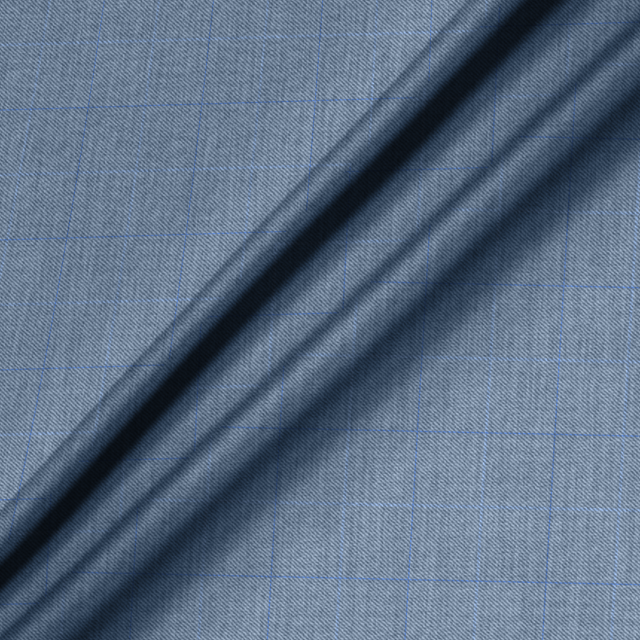
A WebGL 2 fragment shader for this texture:

```glsl
#version 300 es
precision highp float;

uniform vec2 u_resolution;
out vec4 fragColor;

float hash(vec2 p) {
    return fract(sin(dot(p, vec2(127.1, 311.7))) * 43758.5453);
}

float noise(vec2 p) {
    vec2 i = floor(p), f = fract(p);
    f = f * f * (3.0 - 2.0 * f);
    return mix(mix(hash(i), hash(i + vec2(1, 0)), f.x),
               mix(hash(i + vec2(0, 1)), hash(i + vec2(1, 1)), f.x), f.y);
}

// Position across the folds: 0 at the upper ridge, 1 at the crease
float foldCoord(vec2 p) {
    float ridge = 0.801 - 1.09 * p.x;
    float crease = 1.003 - 0.97 * p.x;
    float u = (p.y - ridge) / (crease - ridge);
    // The hollow sits lower towards the left
    float sag = 0.1 * (1.0 - smoothstep(0.0, 0.4, p.x));
    u -= sag * sin(3.1416 * clamp(u, 0.0, 1.0));
    return p.y < crease ? u : 1.0 + (p.y - crease) / 0.26;
}

// Brightness across the folds, as (position, tone) knots
float foldTone(float u) {
    const vec2 knots[18] = vec2[18](
        vec2(-0.80, 0.50), vec2(-0.14, 0.545), vec2(-0.04, 0.52), vec2(0.00, 0.37),
        vec2(0.10, 0.49), vec2(0.23, 0.29), vec2(0.35, 0.08), vec2(0.46, 0.08),
        vec2(0.60, 0.29), vec2(0.77, 0.50), vec2(0.90, 0.46), vec2(1.00, 0.28),
        vec2(1.13, 0.50), vec2(1.28, 0.36), vec2(1.44, 0.18), vec2(1.63, 0.28),
        vec2(1.92, 0.49), vec2(2.35, 0.555));
    float tone = knots[0].y;
    for (int i = 1; i < 18; i++) {
        tone += (knots[i].y - knots[i - 1].y) * smoothstep(knots[i - 1].x, knots[i].x, u);
    }
    return tone;
}

// Check pattern phase: whole numbers are dark threads, halves are pale ones
vec2 checkPhase(vec2 p, float u) {
    if (u < 0.2) {
        return vec2((p.x + (0.18 - 0.215 * p.x) * p.y - 0.163) / 0.1706,
                    (p.y + 0.03 * p.x - 0.172) / 0.203);
    }
    if (u < 1.0) {
        return vec2((p.x - 0.54 + 0.05 * (p.y - 0.404)) / 0.221,
                    (p.y - 0.492 + 0.03 * (p.x - 0.417)) / 0.22);
    }
    return vec2((p.x + 0.06 * (p.y - 0.911) - 0.853) / 0.215,
                (p.y - 0.022 * (p.x - 0.521) - 0.671) / 0.232);
}

// Coverage of the threads nearest to each whole phase
vec2 threads(vec2 phase, float width) {
    vec2 d = abs(fract(phase + 0.5) - 0.5) * 0.21;
    float soft = 0.7 / u_resolution.y;
    return 1.0 - smoothstep(vec2(width - soft), vec2(width + soft), d);
}

void main() {
    vec2 p = gl_FragCoord.xy / u_resolution;
    p.y = 1.0 - p.y;
    float u = foldCoord(p + 0.004 * (noise(p * 5.0) - 0.5));
    vec2 phase = checkPhase(p, u);

    // Fold shading, deeper at the lower left and the upper right
    float tone = foldTone(u);
    float inFold = smoothstep(0.0, 0.2, u) * (1.0 - smoothstep(1.4, 2.0, u));
    tone *= 1.0 - 0.18 * inFold * smoothstep(0.65, 1.0, p.x);
    tone *= 1.0 - 0.22 * inFold * (1.0 - smoothstep(0.05, 0.4, p.x));
    tone += 0.025 * (noise(p * 4.0 + 3.0) - 0.5);

    // Twill ribs, yarn streaks along the threads, and grain
    vec2 yarn = phase * 0.21;
    float wobble = noise(p * 60.0) + 1.2 * noise(p * 190.0);
    float twill = sin(6.2832 * dot(p, vec2(140.0, -150.0)) + wobble);
    float streaks = noise(yarn * vec2(350.0, 16.0)) - 0.5;
    streaks += 0.55 * (noise(yarn * vec2(16.0, 350.0)) - 0.5);
    float grain = noise(p * 430.0) - 0.5;
    tone *= 1.0 + 0.17 * twill + 0.13 * streaks + 0.26 * grain;

    // Slate blue cloth
    vec3 color = tone + vec3(-0.07, 0.0, 0.083) * smoothstep(-0.05, 0.25, tone);

    // Dark and pale check threads
    vec2 dark = threads(phase, 0.0011);
    vec2 pale = threads(phase + 0.5, 0.0022);
    float broken = 0.7 + 0.3 * twill;
    color = mix(color, tone * vec3(0.9, 1.15, 1.55), 0.45 * max(pale.x, pale.y) * broken);
    color = mix(color, tone * vec3(0.45, 0.76, 1.35), 0.7 * max(dark.x, dark.y) * broken);

    fragColor = vec4(clamp(color, 0.0, 1.0), 1.0);
}
```
